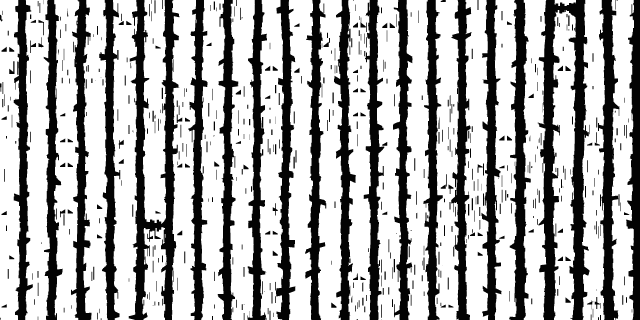
Write a WebGL 2 fragment shader that draws this pattern.

```glsl
#version 300 es
precision highp float;
// Black upright stems with stepped edges and paired thorns on white.
// Stems and thorn rows come from repeated cells; hashes vary each one,
// and short vertical nicks gather in worn areas of the white bands.

uniform vec2 u_resolution;
out vec4 outColor;

// Lengths are in canvas heights.
const vec3 PAPER = vec3(1.0);
const vec3 INK = vec3(0.01);
const float PERIOD = 0.0915;       // stem spacing
const float FIRST_STEM = 0.0705;
const float ROW = 0.0729;          // thorn spacing
const float FIRST_ROW = 0.012;
const float HALF_STEM = 0.0122;
const float EDGE_STEP = 0.0075;    // range of the stepped edge
const float DRIFT = 0.006;         // sideways wander
const float THORN_REACH = 0.0185;
const float THORN_HALF = 0.0105;
const float CHEVRON_CHANCE = 0.17;
const vec2 NICK_CELL = vec2(0.0058, 0.047);
const vec3 TEAR_A = vec3(0.482, 0.295, 0.25);  // x, y, frayed length
const vec3 TEAR_B = vec3(1.758, 0.975, 0.07);
const int SAMPLES = 4;             // per axis, for smooth edges

float hash(vec2 p) {
  vec3 q = fract(vec3(p.xyx) * 0.1031);
  q += dot(q, q.yzx + 33.33);
  return fract((q.x + q.y) * q.z);
}

float noise(vec2 p) {
  vec2 i = floor(p), f = fract(p);
  f = f * f * (3.0 - 2.0 * f);
  return mix(mix(hash(i), hash(i + vec2(1, 0)), f.x),
             mix(hash(i + vec2(0, 1)), hash(i + vec2(1, 1)), f.x), f.y);
}

// Stem with stepped sides and a tapering thorn on each side of every row
bool stem(vec2 p) {
  float s = (p.x - FIRST_STEM) / PERIOD + 0.5;
  float id = floor(s);
  float r = (p.y - FIRST_ROW) / ROW + 0.5 + 0.3 * (hash(vec2(id, 71.0)) - 0.5);
  float row = floor(r);
  float x = (fract(s) - 0.5) * PERIOD;
  x -= DRIFT * (noise(vec2(id * 7.0, p.y * 5.0)) - 0.5);
  x -= DRIFT * 0.6 * (hash(vec2(id, floor(r * 1.5) + 150.0)) - 0.5);
  float side = id * 2.0 + step(0.0, x) + 40.0;

  float coarse = hash(vec2(side, floor(r * 2.0) + 211.0));
  float fine = hash(vec2(side, floor(r * 5.0 + coarse) + 317.0));
  float halfWidth = HALF_STEM + EDGE_STEP * (0.6 * coarse + 0.4 * fine - 0.5);
  halfWidth += 0.0028 * smoothstep(1.45, 1.65, p.x);
  float outward = abs(x) - halfWidth;

  vec2 seed = vec2(side, row + 431.0);
  float size = hash(seed);
  float reach = THORN_REACH * size * (0.35 + 0.65 * size);
  float along = clamp(outward / max(reach, 0.001), 0.0, 1.0);
  float dy = (fract(r) - 0.5) * ROW + 0.014 * (hash(seed + 13.0) - 0.5);
  dy -= outward * 1.3 * (hash(seed + 29.0) - 0.5);
  float thick = THORN_HALF * (0.55 + 0.6 * hash(seed + 47.0));
  thick *= mix(1.0, 0.25 + hash(seed + 59.0), along);
  return outward < 0.0 || (outward < reach && abs(dy) < thick);
}

// Occasional slanted wedges, single or paired, inside a white band
bool chevron(vec2 p) {
  float s = (p.x - FIRST_STEM) / PERIOD;
  float r = (p.y - FIRST_ROW) / ROW;
  vec2 seed = vec2(floor(s) + 83.0, floor(r) + 523.0);
  float m = (fract(s) - 0.5) * PERIOD;
  float dy = (fract(r) - 0.3 - 0.3 * hash(seed + 7.0)) * ROW;
  float paired = step(0.5, hash(seed + 17.0));
  float lean = hash(seed + 31.0) < 0.5 ? -1.0 : 1.0;
  float t = (mix(m * lean, abs(m), paired) - 0.004) / 0.016;
  float top = mix(0.017, 0.004, t);
  return hash(seed) < CHEVRON_CHANCE && t > 0.0 && t < 1.0
      && dy > 0.0 && dy < top * (0.5 + 0.5 * hash(seed + 41.0));
}

// Fraying below a tear: 1 inside the worn strip
float fray(vec2 p, vec3 tear) {
  float below = tear.y - p.y;
  return step(abs(p.x - tear.x), 0.45 * PERIOD) * step(0.0, below) * step(below, tear.z);
}

// Ragged bar that bridges two stems
bool bridge(vec2 p, vec3 tear) {
  float ragged = hash(vec2(floor(p.x / 0.007), 601.0));
  return abs(p.x - tear.x) < 0.5 * PERIOD
      && abs(p.y - tear.y) < 0.004 + 0.016 * ragged;
}

// Thin upright nicks, denser where the surface is worn
bool nick(vec2 p) {
  float strip = floor(p.x / NICK_CELL.x);
  float y = p.y / NICK_CELL.y + hash(vec2(strip, 701.0));
  vec2 seed = vec2(strip, floor(y) + 809.0);
  float wear = smoothstep(0.55, 0.9, noise(p * vec2(7.0, 5.0) + 19.0));
  float chance = 0.035 + 0.3 * wear + 0.5 * max(fray(p, TEAR_A), fray(p, TEAR_B));
  float dx = abs(fract(p.x / NICK_CELL.x) - 0.5);
  float dy = abs(fract(y) - 0.5);
  return hash(seed) < chance && dx < 0.12 + 0.18 * hash(seed + 11.0)
      && dy < 0.1 + 0.35 * hash(seed + 23.0);
}

void main() {
  float ink = 0.0;
  for (int k = 0; k < SAMPLES * SAMPLES; k++) {
    vec2 jitter = (vec2(k % SAMPLES, k / SAMPLES) + 0.5) / float(SAMPLES) - 0.5;
    vec2 p = (gl_FragCoord.xy + jitter) / u_resolution.y;
    bool dark = stem(p) || chevron(p) || nick(p) || bridge(p, TEAR_A) || bridge(p, TEAR_B);
    ink += dark ? 1.0 : 0.0;
  }
  outColor = vec4(mix(PAPER, INK, ink / float(SAMPLES * SAMPLES)), 1.0);
}
```
